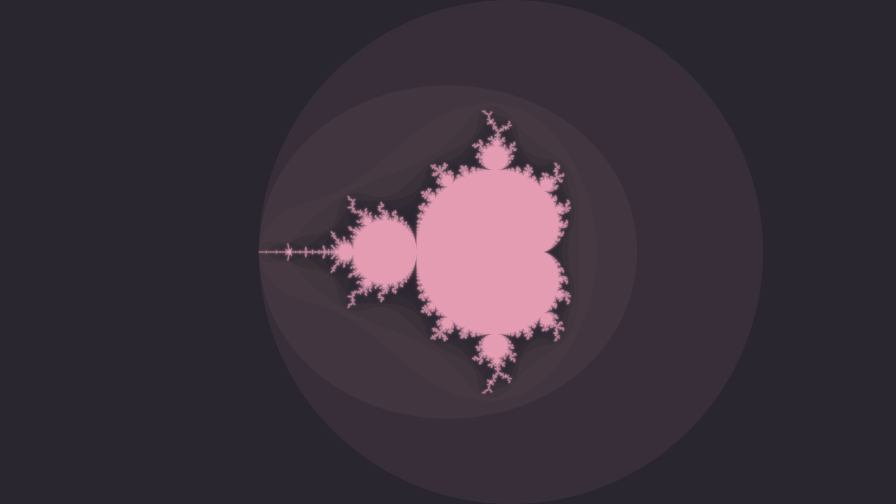
This background is drawn by a WebGL 2 fragment shader. Its source:

```glsl
#version 300 es
precision highp float;

uniform vec2 u_resolution;
out vec4 fragColor;

vec3 escapeColor(vec2 c) {
    vec3 pink = vec3(0.89, 0.61, 0.70);
    vec2 z = vec2(0.0);
    vec2 slope = vec2(0.0);
    float band = 0.0;
    bool escaped = false;

    // Iterate z*z + c along with its derivative; bands end at radius 2
    for (int i = 0; i < 160; i++) {
        slope = 2.0 * vec2(z.x * slope.x - z.y * slope.y,
                           z.x * slope.y + z.y * slope.x) + vec2(1.0, 0.0);
        z = vec2(z.x * z.x - z.y * z.y, 2.0 * z.x * z.y) + c;
        float r2 = dot(z, z);
        if (r2 <= 4.0) band += 1.0;
        if (r2 > 10000.0) {
            escaped = true;
            break;
        }
    }
    if (!escaped) return pink;

    // Flat bands brighten inward, then sink back to the dark base
    float lift = pow(band, 1.2) * exp(-band * band / 14.0);
    vec3 tint = mix(vec3(0.053, 0.034, 0.034), vec3(0.053, 0.036, 0.029),
                    smoothstep(2.0, 4.0, band));
    vec3 color = vec3(0.165, 0.15, 0.19) + tint * lift;

    // Thin glow from the estimated distance to the set
    float radius = length(z);
    float dist = radius * log(radius) / length(slope);
    return mix(color, pink, 0.85 * exp(-dist / 0.006));
}

void main() {
    // Average a 3 by 3 grid of samples for smooth edges
    vec3 color = vec3(0.0);
    for (int y = -1; y <= 1; y++) {
        for (int x = -1; x <= 1; x++) {
            vec2 point = gl_FragCoord.xy + vec2(x, y) / 3.0;
            vec2 c = 4.0 * (point - 0.5 * u_resolution) / u_resolution.y;
            color += escapeColor(c - vec2(0.5, 0.0));
        }
    }
    fragColor = vec4(color / 9.0, 1.0);
}
```
